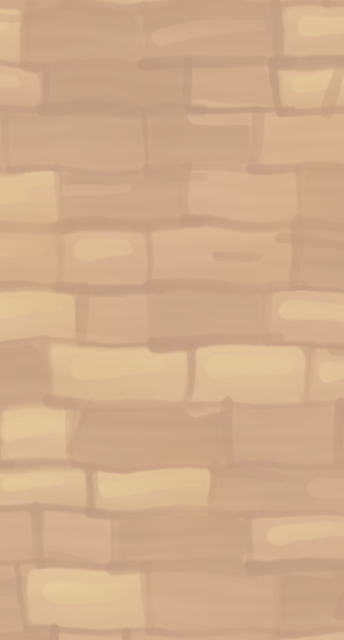
This texture is drawn by a WebGL 1 fragment shader. Its source:

```glsl
precision highp float;
// Draws a soft, hand-painted sandstone wall with broad, overlapping brush strokes.
uniform vec2 u_resolution;

const vec2 BRICK = vec2(0.18, 0.09);
const vec3 SAND = vec3(0.835, 0.695, 0.565);
const vec3 MAUVE = vec3(0.755, 0.61, 0.505);
const vec3 CREAM = vec3(0.905, 0.795, 0.615);

float hash(vec2 p) {
  return fract(sin(dot(p, vec2(127.1, 311.7))) * 43758.5);
}

float cornerDot(vec2 cell, vec2 offset) {
  float angle = 6.2832 * hash(cell + 0.37);
  return dot(vec2(cos(angle), sin(angle)), offset);
}

float gradientNoise(vec2 p) {
  vec2 i = floor(p), f = fract(p), e = vec2(1.0, 0.0);
  vec2 s = f * f * f * (f * (f * 6.0 - 15.0) + 10.0);
  return mix(mix(cornerDot(i, f), cornerDot(i + e, f - e), s.x),
             mix(cornerDot(i + e.yx, f - e.yx), cornerDot(i + 1.0, f - 1.0), s.x), s.y);
}

float cover(float dist, float soft) {
  return 1.0 - smoothstep(-soft, soft, dist);
}

// Round-ended stroke that thins and fades towards its far end
float stroke(vec2 p, vec2 a, vec2 b, float radius, float soft) {
  vec2 ab = b - a;
  float t = clamp(dot(p - a, ab) / dot(ab, ab), 0.0, 1.0);
  float dist = length(p - a - ab * t) - radius * (1.0 - 0.3 * t);
  return cover(dist, soft) * (1.0 - 0.35 * t);
}

// Lower left corner of a brick, shifted per row and per joint
vec2 corner(vec2 cell) {
  float rowShift = hash(vec2(cell.y, 7.3));
  return (cell + vec2(rowShift + 0.5 * hash(cell), 0.3 * hash(vec2(cell.y, 3.1)))) * BRICK;
}

// Brick faces: rounded patches, strongest at the top, some with a pale dab
vec3 paintBricks(vec3 color, vec2 p) {
  for (int j = -1; j <= 1; j++) {
    for (int i = -3; i <= 1; i++) {
      vec2 cell = floor(p / BRICK) + vec2(float(i), float(j));
      vec2 low = corner(cell);
      vec2 high = vec2(corner(cell + vec2(1.0, 0.0)).x, corner(cell + vec2(0.0, 1.0)).y);
      vec2 halfSize = 0.5 * (high - low) - 0.005;
      vec2 q = p - 0.5 * (low + high);
      float tone = hash(cell + 11.0);
      float rounding = mix(0.008, 0.022, hash(cell + 17.0));
      float dist = length(max(abs(q) - halfSize + rounding, 0.0)) - rounding;
      float face = cover(dist, mix(0.002, 0.008, hash(cell + 23.0)));
      vec3 paint = mix(mix(MAUVE, SAND, 0.25), SAND + 0.02, smoothstep(0.1, 0.45, tone));
      paint = mix(paint, CREAM, 0.8 * smoothstep(0.66, 0.8, tone));
      float rise = smoothstep(-halfSize.y, halfSize.y, q.y);
      color = mix(color, paint, face * mix(0.4, 0.85, rise));
      vec2 reach = vec2(halfSize.x * mix(0.45, 0.8, hash(cell + 29.0)), 0.003);
      float dab = stroke(q - vec2(0.0, 0.25 * halfSize.y), -reach, reach, 0.4 * halfSize.y, 0.003);
      color = mix(color, CREAM, dab * 0.6 * smoothstep(0.5, 0.7, tone));
    }
  }
  return color;
}

// Loose glazes: tilted, translucent strokes, dark or pale
vec3 paintGlazes(vec3 color, vec2 p) {
  vec2 grid = vec2(0.2, 0.11);
  for (int j = -1; j <= 1; j++) {
    for (int i = -1; i <= 1; i++) {
      vec2 cell = floor(p / grid) + vec2(float(i), float(j));
      vec2 middle = (cell + vec2(hash(cell + 31.0), hash(cell + 37.0))) * grid;
      float pick = hash(cell + 41.0);
      float tilt = pick > 0.8 ? 1.2 : 0.3 * (hash(cell + 43.0) - 0.5);
      vec2 reach = mix(0.025, 0.09, hash(cell + 47.0)) * vec2(cos(tilt), sin(tilt));
      reach *= pick > 0.8 ? 0.6 : 1.0;
      float radius = mix(0.005, 0.024, hash(cell + 53.0) * hash(cell + 59.0));
      float mark = stroke(p, middle - reach, middle + reach, radius, 0.0025);
      vec3 paint = mix(MAUVE, SAND + 0.03, step(0.5, hash(cell + 61.0)));
      color = mix(color, paint, mark * mix(0.25, 0.65, hash(cell + 67.0)));
    }
  }
  return color;
}

// Mortar: long strokes below the bricks and short ones between them
vec3 paintMortar(vec3 color, vec2 p) {
  for (int j = -1; j <= 1; j++) {
    for (int i = -3; i <= 1; i++) {
      vec2 cell = floor(p / BRICK) + vec2(float(i), float(j));
      vec2 low = corner(cell);
      vec2 end = vec2(corner(cell + vec2(1.0, 0.0)).x + 0.02, low.y);
      end.y += 0.014 * (hash(cell + 71.0) - 0.5);
      float weight = hash(cell + 73.0);
      float bed = stroke(p, low, end, mix(0.003, 0.013, weight), mix(0.0018, 0.004, weight));
      vec3 paint = MAUVE + vec3(0.03, 0.02, 0.01) * (hash(cell + 79.0) - 0.4);
      color = mix(color, paint, bed * mix(0.45, 0.9, hash(cell + 83.0)));
      vec2 top = vec2(low.x + 0.02 * (hash(cell + 89.0) - 0.5), corner(cell + vec2(0.0, 1.0)).y);
      float joint = stroke(p, top, low, mix(0.004, 0.011, hash(cell + 97.0)), 0.002);
      color = mix(color, paint, joint * mix(0.2, 0.85, hash(cell + 101.0)));
    }
  }
  return color;
}

void main() {
  vec2 p = gl_FragCoord.xy / u_resolution.y;
  // Hand wobble bends every edge
  vec2 wobble = vec2(gradientNoise(p * 8.0), gradientNoise(p * 8.0 + 30.0));
  vec2 q = p + 0.014 * wobble + 0.002 * gradientNoise(p * 38.0);

  vec3 color = mix(SAND, MAUVE, 0.3 + 0.5 * gradientNoise(p * vec2(4.0, 9.0)));
  color = paintBricks(color, q);
  color = paintGlazes(color, q);
  color = paintMortar(color, q);

  // Warm wash and faint bristle streaks
  float wash = smoothstep(0.0, 0.6, gradientNoise(p * vec2(5.0, 4.0) + 9.0));
  color = mix(color, vec3(0.84, 0.68, 0.5), 0.3 * wash);
  color += 0.018 * gradientNoise(q * vec2(6.0, 50.0));
  gl_FragColor = vec4(color, 1.0);
}
```
